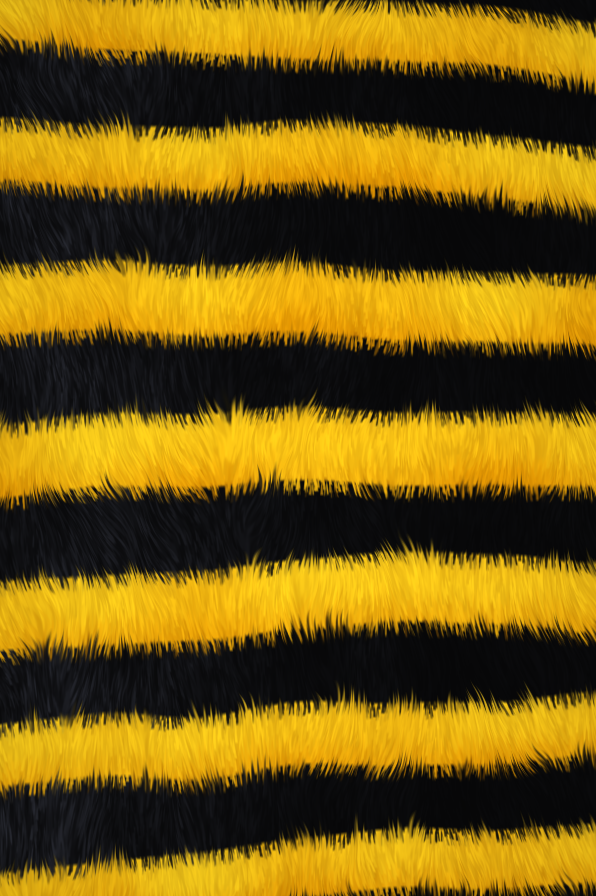
Give the GLSL for this texture, as a WebGL 2 fragment shader.

```glsl
#version 300 es
precision highp float;
// Striped plush fur: seven yellow bands on black, fanning gently across the canvas.
// Rows of tapered hairs are painted from top to bottom, each coloured by the band
// at its root, so that the tips of every band overlap the one above it.

uniform vec2 u_resolution;
out vec4 fragColor;

// Lengths are fractions of the canvas height.
const float ASPECT = 0.664;
const float ROW = 0.0058;        // spacing of hair roots, vertical
const float COLUMN = 0.0058;     // spacing of hair roots, horizontal
const int ROWS = 10;             // rows whose hairs can reach one point
const float MAX_LENGTH = 0.054;
const float HAIR_WIDTH = 0.0019;
const float LIE = 0.020;         // how far the pile carries colour upward

const vec3 LEMON = vec3(1.0, 0.82, 0.11);
const vec3 AMBER = vec3(0.91, 0.60, 0.01);
const vec3 BROWN = vec3(0.58, 0.33, 0.02);
const vec3 OLIVE = vec3(0.74, 0.61, 0.15);
const vec3 INK = vec3(0.025, 0.025, 0.028);
const vec3 SLATE = vec3(0.20, 0.21, 0.25);

vec3 hash3(vec2 p) {
  vec3 q = fract(p.xyx * vec3(0.1031, 0.1030, 0.0973));
  q += dot(q, q.yxz + 33.33);
  return fract((q.xxy + q.yzz) * q.zyx);
}

float noise(vec2 p) {
  vec2 i = floor(p), f = fract(p);
  f = f * f * (3.0 - 2.0 * f);
  float low = mix(hash3(i).x, hash3(i + vec2(1, 0)).x, f.x);
  float high = mix(hash3(i + vec2(0, 1)).x, hash3(i + vec2(1, 1)).x, f.x);
  return mix(low, high, f.y);
}

// x: distance inside the nearest yellow band; y: height in it, -1 bottom to 1 top.
vec2 bandAt(vec2 p) {
  float side = p.x / ASPECT - 0.5;
  float down = 1.0 - p.y;
  float start = 0.0286 + 0.048 * side;
  float pitch = 0.1565 - 0.017 * side;
  float k = round((down - start) / pitch);
  float centre = start + pitch * k - 0.0117 * sin(k * 1.0472) + 0.032 * side * side;
  centre += 0.016 * (noise(vec2(p.x * 9.0 + 3.0, k * 7.0 + 20.0)) - 0.5);
  float halfHeight = 0.037 + 0.004 * cos((k - 3.0) * 1.05);
  float height = (centre - down) / halfHeight;
  return vec2(halfHeight * (1.0 - abs(height)), height);
}

// Colour of fur rooted at p; along runs from root 0 to tip 1.
vec3 furColour(vec2 p, float along, float shade) {
  vec2 band = bandAt(p);
  float side = p.x / ASPECT;
  // Yellow pile: amber undersides, lemon crowns, olive tips
  float glow = smoothstep(-1.0, 0.3, band.y) * 0.55 + 0.75 * noise(p * 9.0 + 4.0);
  glow += 0.3 * (shade - 0.5) - 0.3 * side;
  vec3 yellow = mix(AMBER, LEMON, clamp(glow, 0.0, 1.0));
  yellow = mix(BROWN, yellow, smoothstep(-1.15, -0.7, band.y + 0.3 * shade));
  yellow = mix(yellow, OLIVE, 0.8 * along * smoothstep(0.55, 1.0, band.y));
  yellow *= 0.90 + 0.14 * shade;
  // Black pile: a cool sheen, strongest at the left
  float sheen = mix(0.75, 0.12, smoothstep(0.0, 0.8, side));
  sheen *= (0.15 + 0.85 * shade * shade) * (0.35 + noise(p * 14.0));
  vec3 black = mix(INK, SLATE, clamp(sheen, 0.0, 1.0));
  return mix(black, yellow, smoothstep(-0.003, 0.003, band.x));
}

// Sideways lean of the pile, sweeping to either side in patches.
float leanAt(vec2 p) {
  return 0.9 * (noise(p * vec2(10.0, 7.0) + 11.0) - 0.5)
       + 0.5 * (noise(p * vec2(34.0, 20.0)) - 0.5) - 0.12;
}

// Coverage of a tapered hair at a sideways offset.
float hairCover(float offset, float along, float softness) {
  float halfWidth = HAIR_WIDTH * (1.0 - 0.85 * along);
  float body = 1.0 - smoothstep(halfWidth - softness, halfWidth + softness, abs(offset));
  return body * smoothstep(0.0, 0.2, along) * (1.0 - smoothstep(0.6, 1.0, along));
}

vec3 paintFur(vec2 p, float softness) {
  float lean = leanAt(p);
  float firstRow = floor(p.y / ROW);
  vec3 colour = furColour(p, 0.0, noise(vec2(p.x * 160.0, p.y * 40.0)));
  for (int i = 0; i < ROWS; i++) {
    float row = firstRow - float(i);
    float rise = p.y - row * ROW;
    float x = p.x - lean * rise;
    float firstColumn = floor(x / COLUMN);
    for (int j = -1; j <= 1; j++) {
      vec2 cell = vec2(firstColumn + float(j), row);
      vec3 rnd = hash3(cell + 200.0);
      vec2 root = (cell + vec2(rnd.x, 0.9 * rnd.y)) * vec2(COLUMN, ROW);
      float clump = noise(root * vec2(50.0, 16.0) + 7.0);
      float hairLength = MAX_LENGTH * mix(0.3, 1.0, clump * (0.45 + 0.55 * rnd.z));
      float along = (p.y - root.y) / hairLength;
      if (along <= 0.0 || along >= 1.0) continue;
      float stray = 0.16 * (fract(rnd.z * 17.0) - 0.5) * rise;
      float cover = 0.8 * hairCover(x - root.x - stray, along, softness);
      if (cover < 0.01) continue;
      vec3 hair = furColour(root + vec2(0.0, LIE), along, fract(rnd.x * 13.0 + rnd.y));
      colour = mix(colour, hair, cover);
    }
  }
  return colour;
}

void main() {
  vec2 p = gl_FragCoord.xy / u_resolution.y;
  vec3 colour = paintFur(p, max(0.0011, 0.6 / u_resolution.y));
  // Gentle falloff of light toward the corners
  vec2 fromCentre = gl_FragCoord.xy / u_resolution - 0.5;
  colour *= 1.03 - 0.28 * dot(fromCentre, fromCentre);
  fragColor = vec4(colour, 1.0);
}
```
